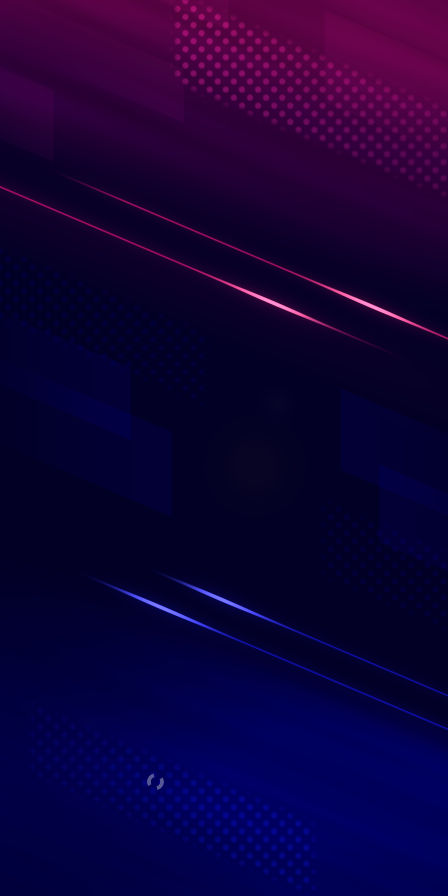
A Shadertoy shader for this background:

```glsl
const float SLOPE = 0.425;
const vec3 NAVY = vec3(0.008, 0.0, 0.142);
const vec3 PURPLE = vec3(0.19, 0.0, 0.235);
const vec3 MAGENTA = vec3(0.37, 0.01, 0.27);
const vec3 ROYAL = vec3(0.0, 0.0, 0.37);
const vec3 CRIMSON = vec3(0.78, 0.07, 0.28);
const vec3 ROSE = vec3(1.0, 0.55, 0.6);
const vec3 COBALT = vec3(0.06, 0.07, 0.62);
const vec3 PERIWINKLE = vec3(0.45, 0.46, 1.0);

vec2 hashGradient(vec2 cell) {
    vec2 h = vec2(dot(cell, vec2(127.1, 311.7)), dot(cell, vec2(269.5, 183.3)));
    return 2.0 * fract(sin(h) * 43758.5) - 1.0;
}

float gradientNoise(vec2 p) {
    vec2 i = floor(p), f = fract(p);
    vec2 u = f * f * (3.0 - 2.0 * f);
    vec2 e = vec2(0.0, 1.0);
    float low = mix(dot(hashGradient(i), f), dot(hashGradient(i + e.yx), f - e.yx), u.x);
    float high = mix(dot(hashGradient(i + e), f - e), dot(hashGradient(i + 1.0), f - 1.0), u.x);
    return mix(low, high, u.y);
}

// Smooth window between two limits
float window(float v, float lo, float hi, float soft) {
    return smoothstep(lo - soft, lo + soft, v) * (1.0 - smoothstep(hi - soft, hi + soft, v));
}

// Slanted panel with one vertical edge, fading away from it
float panel(vec2 p, float slant, float edge, float side, vec2 span, float reach, float px) {
    float inside = (p.x - edge) * side;
    return smoothstep(-px, px, inside) * (1.0 - smoothstep(0.0, reach, inside))
         * window(slant, span.x, span.y, px);
}

// Staggered dots within a slanted band
float dotBand(vec2 p, float slant, vec2 spanX, vec2 spanS, float radius, float px) {
    const float PITCH = 0.036;
    vec2 a = (fract(p / PITCH) - 0.5) * PITCH;
    vec2 b = (fract(p / PITCH + 0.5) - 0.5) * PITCH;
    float d = min(length(a), length(b)) - radius;
    return (1.0 - smoothstep(-px, px * 1.5, d))
         * window(p.x, spanX.x, spanX.y, 0.015) * window(slant, spanS.x, spanS.y, 0.015);
}

// Thin slanted beam with a halo and a bright spot
vec3 beam(vec2 p, float offset, vec2 span, float spot, vec3 tint, vec3 hot, float px) {
    float d = abs(offset) / sqrt(1.0 + SLOPE * SLOPE);
    float flare = exp(-pow((p.x - spot) / 0.1, 2.0));
    float fade = smoothstep(span.x, span.x + 0.2, p.x) * (1.0 - smoothstep(span.y - 0.3, span.y, p.x));
    float width = 0.0012 + 0.0022 * flare;
    float core = 1.0 - smoothstep(width - 0.5 * px, width + px, d);
    vec3 glow = tint * (0.12 + 0.22 * flare) * exp(-d * 85.0);
    return fade * (core * mix(tint * 0.65, hot, flare) + glow);
}

// Small ring with two gaps
float brokenRing(vec2 p, float radius, float px) {
    float ring = 1.0 - smoothstep(0.003, 0.003 + px, abs(length(p) - radius));
    return ring * smoothstep(-0.5, -0.1, cos(2.0 * atan(p.y, p.x) + 0.8));
}

void mainImage(out vec4 fragColor, in vec2 fragCoord) {
    float px = 1.0 / iResolution.x;
    vec2 p = fragCoord * px;
    float slant = p.y + SLOPE * p.x;
    float streak = gradientNoise(vec2(p.x * 1.3, slant * 13.0))
                 + 0.5 * gradientNoise(vec2(p.x * 2.0 + 7.0, slant * 34.0));

    // Magenta top and blue base over navy
    float rise = p.y + 0.25 * p.x;
    float top = smoothstep(1.5, 1.88, rise) * smoothstep(1.58, 1.80, slant);
    vec3 topColor = mix(PURPLE, MAGENTA, smoothstep(1.84, 2.13, rise));
    vec3 color = mix(NAVY, topColor * (1.0 + 0.28 * streak), top);
    float base = (1.0 - smoothstep(0.25, 0.85, p.y)) * (1.0 - smoothstep(0.68, 0.84, slant));
    base *= mix(0.5, 1.0, smoothstep(0.0, 0.75, p.x)) * mix(0.75, 1.0, smoothstep(0.0, 0.25, p.y));
    color = mix(color, ROYAL * (1.0 + 0.18 * streak), min(base * 1.15, 1.0));
    color += vec3(0.06, 0.0, 0.03) * window(slant, 1.5, 1.6, 0.1) * (1.0 - 0.6 * p.x);

    // Faint light in the middle
    color += vec3(0.025, 0.02, 0.0) * exp(-dot(p - vec2(0.57, 0.96), p - vec2(0.57, 0.96)) * 180.0);
    color += vec3(0.015, 0.015, 0.01) * exp(-dot(p - vec2(0.62, 1.10), p - vec2(0.62, 1.10)) * 1200.0);

    // Blue panels at the sides
    float panels = panel(p, slant, 0.292, -1.0, vec2(1.142, 1.304), 0.5, px)
                 + panel(p, slant, 0.383, -1.0, vec2(1.009, 1.199), 0.55, px)
                 + panel(p, slant, 0.760, 1.0, vec2(1.274, 1.456), 0.5, px)
                 + panel(p, slant, 0.846, 1.0, vec2(1.149, 1.323), 0.5, px);
    color += vec3(0.0, 0.0, 0.065) * panels;

    // Pale panels in the magenta
    float veils = panel(p, slant, 0.725, 1.0, vec2(2.08, 2.285), 0.5, px)
                + panel(p, slant, 0.51, -1.0, vec2(2.15, 2.40), 0.4, px)
                + panel(p, slant, 0.41, -1.0, vec2(1.90, 2.02), 0.4, px)
                + panel(p, slant, 0.12, -1.0, vec2(1.69, 1.85), 0.3, px);
    color += vec3(0.04, 0.004, 0.025) * veils;

    // Dotted bands
    float pinkDots = dotBand(p, slant, vec2(0.39, 1.1), vec2(1.985, 2.18), 0.0062, px);
    color += vec3(0.27, 0.05, 0.15) * pinkDots * mix(1.0, 0.5, smoothstep(0.4, 1.0, p.x));
    float dimDots = dotBand(p, slant, vec2(-0.1, 0.46), vec2(1.29, 1.45), 0.006, px)
                  + dotBand(p, slant, vec2(0.72, 1.1), vec2(1.02, 1.19), 0.006, px);
    color += vec3(0.0, 0.0, 0.075) * dimDots;
    float blueDots = dotBand(p, slant, vec2(0.07, 0.70), vec2(0.30, 0.46), 0.0062, px);
    color += vec3(0.015, 0.02, 0.15) * blueDots * mix(0.5, 1.1, smoothstep(0.1, 0.6, p.x));

    // Light beams
    color += beam(p, slant - 1.583, vec2(-0.2, 0.93), 0.61, CRIMSON, ROSE, px);
    color += beam(p, slant - 1.669, vec2(0.10, 1.4), 0.83, CRIMSON, ROSE, px);
    color += beam(p, slant - 0.797, vec2(0.15, 1.25), 0.36, COBALT, PERIWINKLE, px);
    color += beam(p, slant - 0.872, vec2(0.31, 1.25), 0.49, COBALT, PERIWINKLE, px);

    color = mix(color, vec3(0.42, 0.42, 0.62), 0.8 * brokenRing(p - vec2(0.347, 0.255), 0.0145, px));
    fragColor = vec4(clamp(color, 0.0, 1.0), 1.0);
}
```
